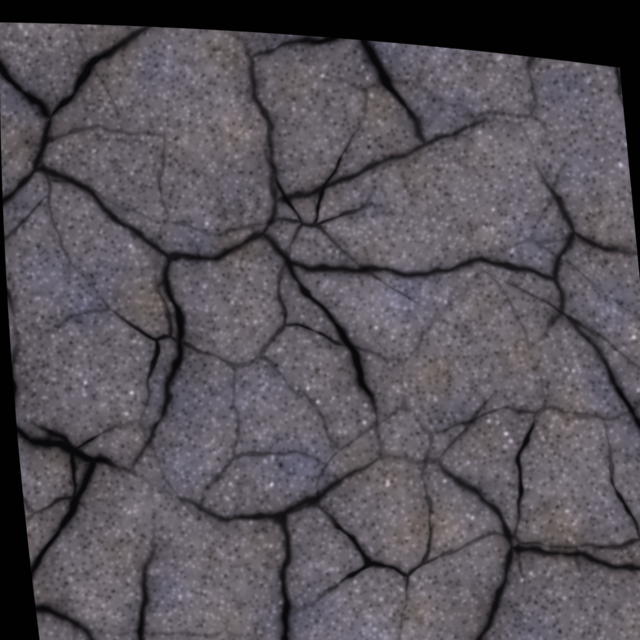
Reproduce this texture procedurally as a Shadertoy shader.

```glsl
// Cracked grey-violet asphalt sheet with glinting grit, skewed on a black ground.

const vec3  STONE        = vec3(0.420, 0.397, 0.430);
const vec3  CRACK_COLOUR = vec3(0.035, 0.030, 0.038);
const vec3  BACKDROP     = vec3(0.004);
const vec3  GLINT        = vec3(0.34, 0.34, 0.36);
const float SLAB_SCALE   = 3.4;    // large slabs per canvas height
const float SHARD_SCALE  = 6.3;    // smaller pieces per canvas height
const float CRACK_WIDTH  = 0.0058;
const float HAIR_WIDTH   = 0.0036;
const float HALO_WIDTH   = 0.019;
const float GRAIN_SCALE  = 135.0;
const float GRAIN_AMOUNT = 0.62;
const float SHEET_BLUR   = 0.0015;

vec2 hash2(vec2 p) {
    vec3 q = fract(p.xyx * vec3(0.1031, 0.1030, 0.0973));
    q += dot(q, q.yzx + 33.33);
    return fract((q.xx + q.yz) * q.zy);
}

// Distance to the nearest border between cells.
float cellBorder(vec2 p) {
    vec2 base = floor(p), f = fract(p);
    vec2 nearCell = vec2(0.0), nearOffset = vec2(0.0);
    float nearest = 9.0;
    for (int y = -1; y <= 1; y++)
    for (int x = -1; x <= 1; x++) {
        vec2 cell = vec2(x, y);
        vec2 offset = cell + hash2(base + cell) - f;
        float d = dot(offset, offset);
        if (d < nearest) {
            nearest = d;
            nearCell = cell;
            nearOffset = offset;
        }
    }
    float border = 9.0;
    for (int y = -2; y <= 2; y++)
    for (int x = -2; x <= 2; x++) {
        vec2 cell = nearCell + vec2(x, y);
        vec2 offset = cell + hash2(base + cell) - f;
        vec2 across = offset - nearOffset;
        if (dot(across, across) > 1e-4)
            border = min(border, dot(0.5 * (nearOffset + offset), normalize(across)));
    }
    return border;
}

// Scattered soft dots: x = signed mottle around zero, y = rare bright spots.
vec2 scatter(vec2 p) {
    vec2 base = floor(p), f = fract(p), total = vec2(0.0);
    for (int y = -1; y <= 1; y++)
    for (int x = -1; x <= 1; x++) {
        vec2 cell = vec2(x, y);
        vec2 offset = cell + hash2(base + cell) - f;
        float value = hash2(base + cell + 71.0).x;
        float d = dot(offset, offset);
        total.x += (value - 0.5) * exp(-6.0 * d);
        total.y += smoothstep(0.91, 1.0, value) * exp(-7.0 * d);
    }
    return total;
}

// Layered sines that bend straight borders into ragged ones.
vec2 bend(vec2 p) {
    float amount = 0.022, frequency = 9.0;
    for (int i = 0; i < 5; i++) {
        p += amount * sin(frequency * p.yx + vec2(1.3, 4.1) * float(i + 1));
        amount *= 0.46;
        frequency *= 2.1;
    }
    return p;
}

// Dark core plus a soft stain on both sides.
float crackShade(float d, float width, float halo) {
    return 0.72 * exp(-pow(d / width, 2.0)) + 0.42 * exp(-d / halo);
}

// Coverage of the skewed sheet.
float sheetMask(vec2 uv) {
    float top = 0.965 - 0.015 * uv.x - 0.06 * uv.x * uv.x;
    float left = 0.062 - 0.13 * uv.y + 0.067 * uv.y * uv.y;
    float right = 0.968 + 0.096 * (0.895 - uv.y);
    float inside = min(top - uv.y, min(uv.x - left, right - uv.x));
    float blur = max(SHEET_BLUR, 0.7 / iResolution.y);
    return smoothstep(-blur, blur, inside);
}

void mainImage(out vec4 fragColor, in vec2 fragCoord) {
    vec2 uv = fragCoord / iResolution.xy;
    vec2 p = uv * vec2(iResolution.x / iResolution.y, 1.0);

    // Cracks fade in and out along their length
    vec2 bent = bend(p);
    float ragged = 0.006 * scatter(p * 55.0).x;
    float slab = max(cellBorder(bent * SLAB_SCALE + 5.0) / SLAB_SCALE + ragged, 0.0);
    float shard = max(cellBorder(bent * SHARD_SCALE + 19.0) / SHARD_SCALE + ragged, 0.0);
    float slabPower = clamp(0.78 + 2.2 * scatter(p * 5.0 + 3.0).x, 0.15, 1.0);
    float shardPower = clamp(0.30 + 2.4 * scatter(p * 6.0 + 40.0).x, 0.0, 0.85);
    float crack = slabPower * crackShade(slab, CRACK_WIDTH * (0.5 + 0.7 * slabPower), HALO_WIDTH);
    float hair = shardPower * crackShade(shard, HAIR_WIDTH, 0.5 * HALO_WIDTH);
    float dark = 1.0 - (1.0 - min(crack, 1.0)) * (1.0 - hair);

    // Grit, broad stains and a faint colour drift
    vec2 grain = scatter(p * GRAIN_SCALE);
    float mottle = scatter(p * 48.0 + 9.0).x;
    float stain = scatter(p * 7.0 + 23.0).x;
    vec3 colour = STONE * (1.0 + GRAIN_AMOUNT * grain.x + 0.28 * mottle + 0.25 * stain);
    colour += vec3(-0.05, -0.02, 0.06) * scatter(p * 11.0 + 60.0).x;
    float cluster = smoothstep(-0.15, 0.3, scatter(p * 13.0 + 31.0).x);
    colour += GLINT * cluster * scatter(p * 105.0 + 17.0).y;

    colour = mix(colour, CRACK_COLOUR, clamp(dark, 0.0, 1.0));
    fragColor = vec4(mix(BACKDROP, colour, sheetMask(uv)), 1.0);
}
```
